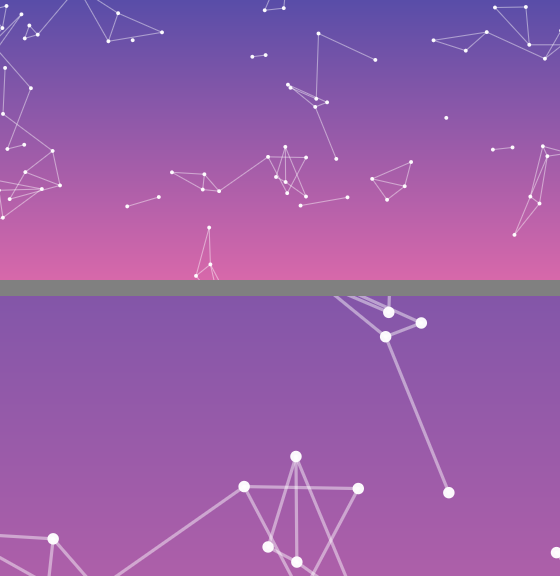
Top, the full canvas; bottom, a detail of the centre.
This background is drawn by a Shadertoy shader. Its source:

```glsl
// Constellations of white dots and thin links over a violet-to-pink gradient.
// Each grid cell starts one zigzag walk of stars; every star links to the
// previous one and, when close enough, to the one before that.

const float CELL = 1.0 / 3.0;      // spacing of constellations, in canvas heights
const int   MAX_STARS = 7;
const float MAX_REACH = 0.64;      // keeps a walk inside the searched cells
const float LINK_RANGE = 0.2;
const float DOT_RADIUS = 0.0068;
const float LINK_HALF_WIDTH = 0.0019;
const float LINK_ALPHA = 0.45;
const float DOT_ALPHA = 0.96;

// Three random values in 0..1 without sine
vec3 hash3(vec3 p) {
    p = fract(p * vec3(0.1031, 0.1030, 0.0973));
    p += dot(p, p.yxz + 33.33);
    return fract((p.xxy + p.yxx) * p.zyx);
}

float segmentDistance(vec2 p, vec2 a, vec2 b) {
    vec2 pa = p - a, ba = b - a;
    float t = clamp(dot(pa, ba) / max(dot(ba, ba), 1e-6), 0.0, 1.0);
    return length(pa - ba * t);
}

// Antialiased fill of a shape with the given distance and radius
float coverage(float dist, float radius, float pixel) {
    return clamp(0.5 + (radius - dist) / pixel, 0.0, 1.0);
}

vec3 sky(float height) {
    return mix(vec3(0.845, 0.408, 0.668), vec3(0.348, 0.302, 0.657), height);
}

// Share of background left visible by one link
float linkShade(vec2 p, vec2 a, vec2 b, float pixel) {
    return 1.0 - LINK_ALPHA * coverage(segmentDistance(p, a, b), LINK_HALF_WIDTH, pixel);
}

// Share of background left visible by the constellation of one cell
float constellation(vec2 p, vec2 cell, float pixel) {
    vec3 traits = hash3(vec3(cell, 7.0));
    vec2 start = (cell + hash3(vec3(cell, 19.0)).xy) * CELL;
    int count = 1 + int(traits.x * 6.5);
    float heading = traits.y * 6.2832;
    float side = traits.z < 0.5 ? -1.0 : 1.0;

    vec2 star = start, previous = start;
    float shade = 1.0 - DOT_ALPHA * coverage(length(p - star), DOT_RADIUS, pixel);

    for (int i = 1; i < MAX_STARS; i++) {
        if (i >= count) break;
        // Alternate left and right of a drifting heading
        vec3 rnd = hash3(vec3(cell, 31.0 + float(i) * 5.0));
        float angle = heading + side * mix(0.45, 1.3, rnd.x);
        vec2 next = star + mix(0.035, 0.235, rnd.y) * vec2(cos(angle), sin(angle));
        if (distance(next, start) > MAX_REACH) break;

        shade *= linkShade(p, star, next, pixel);
        if (i > 1 && distance(previous, next) < LINK_RANGE)
            shade *= linkShade(p, previous, next, pixel);
        shade *= 1.0 - DOT_ALPHA * coverage(length(p - next), DOT_RADIUS, pixel);

        previous = star;
        star = next;
        side = -side;
        heading += (rnd.z - 0.5) * 1.2;
    }
    return shade;
}

void mainImage(out vec4 fragColor, in vec2 fragCoord) {
    float pixel = 1.0 / iResolution.y;
    vec2 p = fragCoord * pixel;
    vec2 home = floor(p / CELL);

    // Gather all constellations able to reach this point
    float shade = 1.0;
    for (int y = -2; y <= 2; y++)
        for (int x = -2; x <= 2; x++)
            shade *= constellation(p, home + vec2(x, y), pixel);

    fragColor = vec4(mix(vec3(1.0), sky(p.y), shade), 1.0);
}
```
